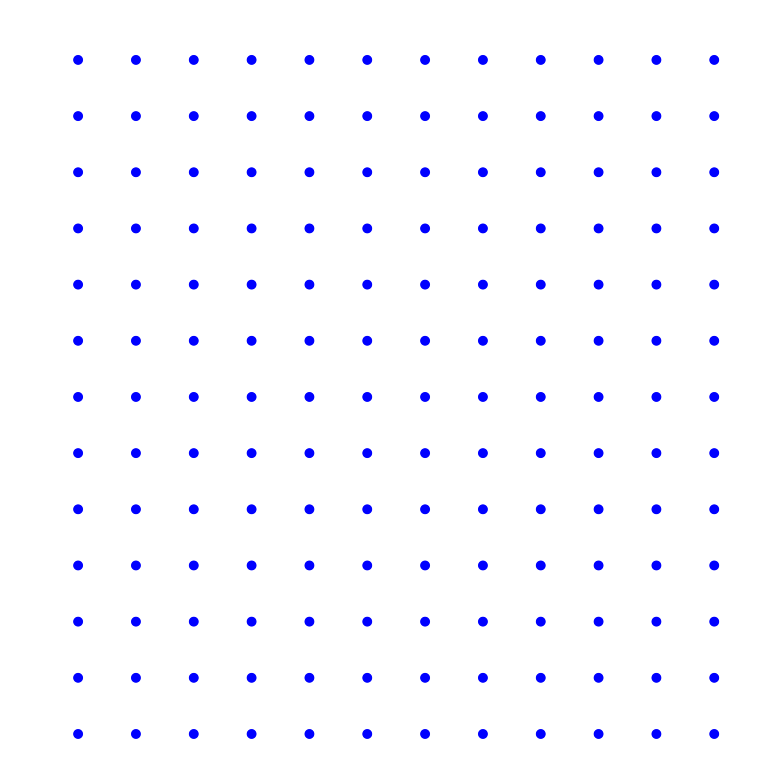
Write a WebGL 1 fragment shader that draws this pattern.

```glsl
precision highp float;
// A sparse lattice of small blue dots on white, 12 across and 13 down.
// Each pixel finds its nearest lattice node, clamped to the grid's extent,
// and measures the distance to a disc centred there.

uniform vec2 u_resolution;

// Signed distance to the nearest disc of the bounded lattice.
float dotLattice(vec2 p, vec2 firstDot, vec2 pitch, vec2 count, float radius) {
    vec2 node = clamp(floor((p - firstDot) / pitch + 0.5), vec2(0.0), count - 1.0);
    return length(p - firstDot - node * pitch) - radius;
}

void main() {
    // Square canvas units, centred when the canvas is not square.
    float side = min(u_resolution.x, u_resolution.y);
    vec2 p = (gl_FragCoord.xy - 0.5 * u_resolution) / side + 0.5;
    float pixel = 1.0 / side;

    // The lattice sits slightly right of and below the centre.
    float dist = dotLattice(p, vec2(0.1017, 0.0443), vec2(0.0753, 0.07314),
                            vec2(12.0, 13.0), 0.0064);

    // Antialias over one pixel around the rim.
    float ink = 1.0 - smoothstep(-0.6 * pixel, 0.6 * pixel, dist);
    vec3 white = vec3(1.0);
    vec3 blue = vec3(0.0, 0.0, 1.0);
    gl_FragColor = vec4(mix(white, blue, ink), 1.0);
}
```
